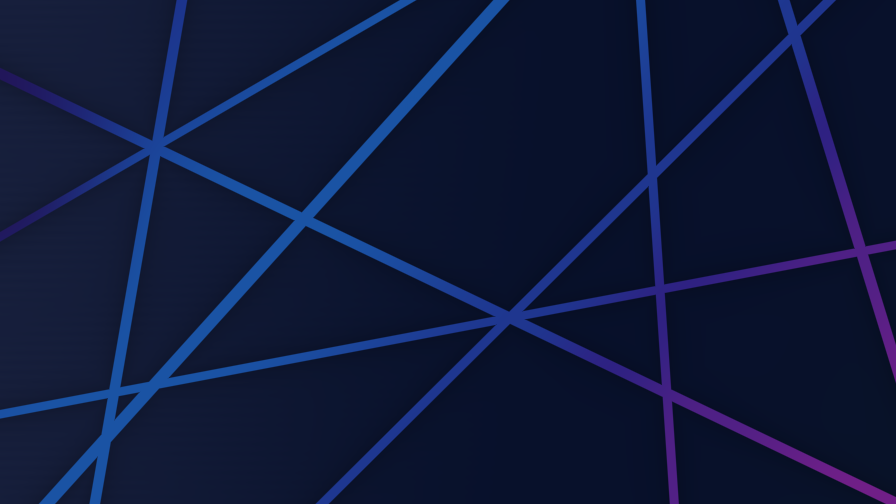
This background is drawn by a Shadertoy shader. Its source:

```glsl
// Thin straight beams crossing a dark navy field, blue shading to purple.
// Each beam is a distance to an infinite line; one diagonal gradient tints
// them all, and a soft shade falls on the field beside them.

// Distance from p to the infinite line through a and b.
float lineDistance(vec2 p, vec2 a, vec2 b) {
    vec2 dir = normalize(b - a);
    return abs(dir.x * (p.y - a.y) - dir.y * (p.x - a.x));
}

// Navy field, lighter on the left, with faint horizontal ripples.
vec3 fieldColor(vec2 p) {
    float across = smoothstep(-0.1, 1.25, p.x + 0.12 * (1.0 - p.y));
    vec3 field = mix(vec3(0.090, 0.122, 0.235), vec3(0.030, 0.065, 0.168), across);
    float lowerRight = smoothstep(1.2, 2.0, p.x - 0.5 * p.y);
    field = mix(field, vec3(0.035, 0.075, 0.160), lowerRight);
    float ripple = sin(p.y * 330.0) * sin(p.x * 7.0 + 2.0 * sin(p.y * 9.0));
    return field + 0.003 * ripple * (1.0 - across);
}

// Blue in the middle diagonal, purple lower right, indigo at the left.
vec3 beamColor(vec2 p) {
    float s = p.x - 0.9 * p.y;
    vec3 color = mix(vec3(0.11, 0.19, 0.54), vec3(0.10, 0.325, 0.645), smoothstep(-0.65, -0.05, s));
    color = mix(color, vec3(0.12, 0.21, 0.56), smoothstep(0.15, 0.72, s));
    color = mix(color, vec3(0.18, 0.13, 0.51), smoothstep(0.72, 0.98, s));
    color = mix(color, vec3(0.31, 0.125, 0.52), smoothstep(0.95, 1.25, s));
    color = mix(color, vec3(0.44, 0.12, 0.53), smoothstep(1.25, 1.7, s));
    float leftFade = smoothstep(0.32, -0.02, p.x) * smoothstep(0.25, 0.6, p.y);
    return mix(color, vec3(0.13, 0.085, 0.35), leftFade);
}

void mainImage(out vec4 fragColor, in vec2 fragCoord) {
    vec2 p = fragCoord / iResolution.xy * vec2(16.0 / 9.0, 1.0);
    float pixel = 1.0 / iResolution.y;

    // Two points on each beam, then half its width.
    vec4 beams[8] = vec4[8](
        vec4(0.000, 0.854, 1.778, 0.002), vec4(0.000, 0.530, 0.810, 1.0),
        vec4(0.093, 0.000, 0.995, 1.000), vec4(0.188, 0.000, 0.361, 1.0),
        vec4(0.000, 0.178, 1.778, 0.514), vec4(0.639, 0.000, 1.646, 1.0),
        vec4(1.338, 0.000, 1.271, 1.000), vec4(1.555, 1.000, 1.782, 0.264));
    float halfWidths[8] = float[8](0.0105, 0.0083, 0.0120, 0.0105,
                                   0.0085, 0.0092, 0.0090, 0.0112);

    float coverage = 0.0;
    float shade = 0.0;
    for (int i = 0; i < 8; i++) {
        float edge = lineDistance(p, beams[i].xy, beams[i].zw) - halfWidths[i];
        coverage = max(coverage, smoothstep(0.8 * pixel, -0.8 * pixel, edge));
        shade = max(shade, exp(-max(edge, 0.0) * 45.0));
    }

    vec3 color = fieldColor(p) * (1.0 - 0.16 * shade);
    color = mix(color, beamColor(p), coverage);
    fragColor = vec4(color, 1.0);
}
```
